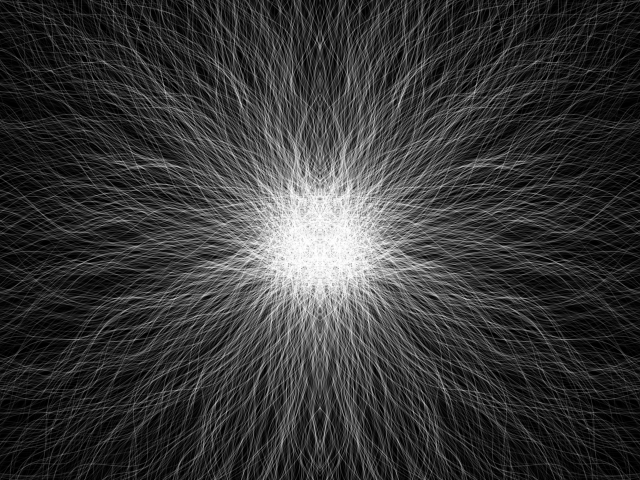
Give the GLSL for this background, as a WebGL 2 fragment shader.

```glsl
#version 300 es
precision highp float;

uniform vec2 u_resolution;
out vec4 fragColor;

// Lengths are in units of the canvas height
const float TAU = 6.2831853;
const int LAYERS = 180;
const float SPOKES = 24.0;         // fibres per layer
const float LINE_WIDTH = 0.0012;
const float LINE_GAIN = 0.42;
const float ORIGIN_SPREAD = 0.19;  // scatter of the layer centres
const float SWIRL = 1.4;           // range of turn per unit of radius
const float WIGGLE = 0.15;         // sideways sway, in cells
const float WIGGLE_MIN_FREQ = 10.0;
const float WIGGLE_MAX_FREQ = 34.0;
const float FLICKER = 0.35;        // brightness change along a fibre
const float CORE_GAIN = 0.3;
const float CORE_RADIUS = 0.1;
const float FADE_START = 0.3;
const float FADE_END = 0.85;
const float EDGE_LEVEL = 0.55;
const float EXPOSURE = 1.15;
const float CORE_BOOST = 0.4;

float hash(vec2 p) {
    return fract(sin(dot(p, vec2(127.1, 311.7))) * 43758.5453);
}

// One fan of swaying fibres, each kept within its own angular cell
float fibreLayer(vec2 p, float layer, float pixel) {
    vec2 origin = vec2(hash(vec2(layer, 1.3)), hash(vec2(layer, 2.7))) - 0.5;
    p -= origin * ORIGIN_SPREAD;
    float radius = length(p);
    float cellAngle = TAU / SPOKES;
    float swirl = (hash(vec2(layer, 4.1)) - 0.5) * SWIRL;
    float turn = atan(p.y, p.x + 1e-6) + swirl * radius + layer * 2.4;
    float cell = turn / cellAngle;
    vec2 id = vec2(mod(floor(cell), SPOKES), layer + 7.0);

    // Sway of this fibre and its slope away from the radial direction
    float freq = mix(WIGGLE_MIN_FREQ, WIGGLE_MAX_FREQ, hash(id + 11.3));
    float phase = radius * freq + TAU * hash(id + 23.9);
    float center = mix(0.2, 0.8, hash(id + 37.1)) + WIGGLE * sin(phase);
    float slope = radius * (swirl - WIGGLE * cellAngle * freq * cos(phase));
    float dist = abs(fract(cell) - center) * cellAngle * radius;
    dist *= inversesqrt(1.0 + slope * slope);

    // Thin lines keep their energy when widened to a pixel
    float halfWidth = max(LINE_WIDTH, pixel);
    float line = 1.0 - smoothstep(0.0, halfWidth, dist);
    float strength = hash(id + 51.7);
    float flicker = 1.0 - FLICKER + FLICKER * sin(0.6 * phase + TAU * strength);
    return line * flicker * strength * strength * LINE_WIDTH / halfWidth;
}

void main() {
    vec2 p = (gl_FragCoord.xy - 0.5 * u_resolution) / u_resolution.y;
    float pixel = 1.0 / u_resolution.y;
    float radius = length(p);
    p.x = abs(p.x); // left-right symmetry

    float light = 0.0;
    for (int i = 0; i < LAYERS; i++) {
        light += fibreLayer(p, float(i), pixel);
    }
    light *= LINE_GAIN * mix(1.0, EDGE_LEVEL, smoothstep(FADE_START, FADE_END, radius));

    // Central glow
    light += CORE_GAIN * exp(-radius * radius / (CORE_RADIUS * CORE_RADIUS));

    // Soft saturation to white
    float tone = 1.0 - exp(-EXPOSURE * light - CORE_BOOST * light * light);
    fragColor = vec4(vec3(tone), 1.0);
}
```
